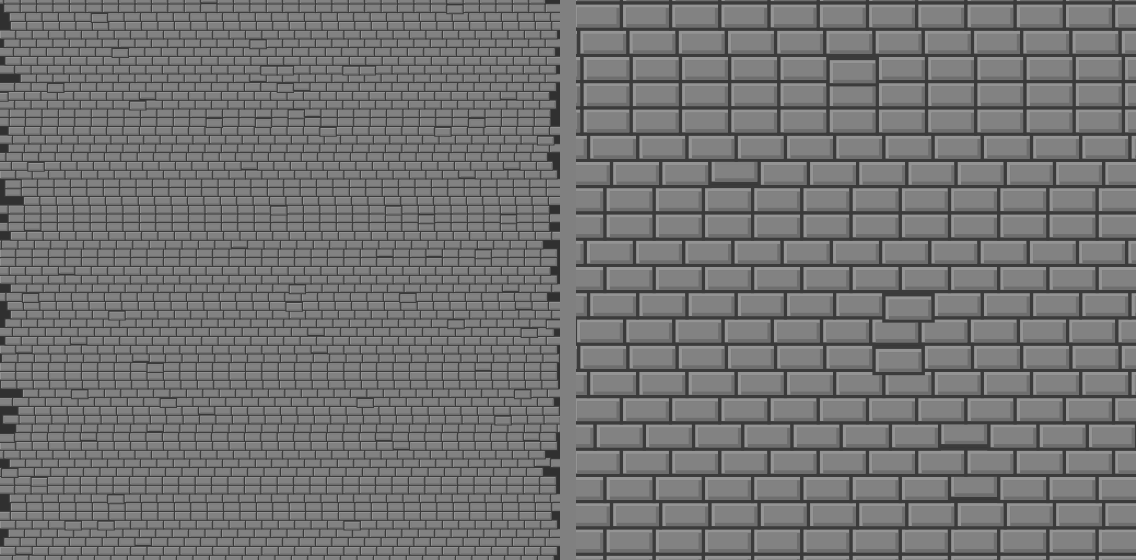
Left, the full canvas; right, a detail of the centre.
Give the GLSL for this texture, as a three.js fragment shader.

```glsl
// Grey running-bond brick wall: 64 courses of 34 bevelled bricks with dark joints.
// Courses start at uneven offsets, leaving ragged ends, and a few bricks slip up
// or down. Each course is painted from below, so upper ones overlap lower ones.

#define ROWS 64.0          // courses over the canvas height
#define BRICKS 34.0        // bricks in each course
#define PITCH vec2(15.0, 8.0) // brick spacing, in joint widths
#define TOP_OFFSET 4.0     // top of course 0 below the canvas top, in joints
#define STAGGER 8.0        // shift of alternate courses, in joints
#define JITTER 15.0        // largest random shift of a course, in joints
#define SLIP_CHANCE 0.014  // share of bricks slipped, for each direction
#define FACE vec3(0.51)
#define LIGHT vec3(0.58)
#define SHADE vec3(0.43)
#define JOINT vec3(0.23)
#define BACKING vec3(0.19)

varying vec2 vUv;

float hash(vec2 p) {
  return fract(sin(dot(p, vec2(127.1, 311.7))) * 43758.5453);
}

// Smooth coverage of the rectangle from lo to hi
float rect(vec2 p, vec2 lo, vec2 hi, vec2 aa) {
  vec2 inside = clamp(min(p - lo, hi - p) / aa + 0.5, 0.0, 1.0);
  return inside.x * inside.y;
}

// Left end of a course: half-brick stagger plus mostly small random drift
float courseStart(float row) {
  float drift = hash(vec2(row, 7.3)) * 2.0 - 1.0;
  float stagger = STAGGER * (1.0 - mod(row, 2.0));
  return stagger + floor(drift * abs(drift) * JITTER + 0.5);
}

// Vertical slip of one brick: -1 up, 1 down, otherwise 0
float brickSlip(vec2 id) {
  float h = hash(id + 19.7);
  return step(h, SLIP_CHANCE) - step(1.0 - SLIP_CHANCE, h);
}

// Bevelled brick with its joint border; p is measured from its top left corner
vec3 paintBrick(vec3 color, vec2 p, vec2 aa) {
  vec2 size = PITCH - 1.0;
  color = mix(color, JOINT, rect(p, vec2(-1.0), size + 1.0, aa));
  color = mix(color, LIGHT, rect(p, vec2(0.0), size, aa));
  color = mix(color, SHADE, rect(p, vec2(1.0), size, aa));
  return mix(color, FACE, rect(p, vec2(1.0), size - 1.0, aa));
}

void main() {
  // Joint-width units, y running down from the canvas top
  vec2 p = vec2(vUv.x, 1.0 - vUv.y) * ROWS * PITCH.y;
  vec2 aa = max(fwidth(p), vec2(0.0001));
  p.y -= TOP_OFFSET;

  float nearRow = floor((p.y + 1.0) / PITCH.y);
  vec3 color = BACKING;

  // Lower course first, then this one, then the course above
  for (int i = 0; i < 3; i++) {
    float row = nearRow + 1.0 - float(i);
    float x = p.x - courseStart(row);
    float nearBrick = floor(x / PITCH.x);

    // The next brick also reaches here with its left joint
    for (int j = 0; j < 2; j++) {
      vec2 id = vec2(nearBrick + float(j), row);
      if (id.x >= 0.0 && id.x < BRICKS) {
        vec2 corner = id * PITCH + vec2(0.0, brickSlip(id));
        color = paintBrick(color, vec2(x, p.y) - corner, aa);
      }
    }
  }
  gl_FragColor = vec4(color, 1.0);
}
```
